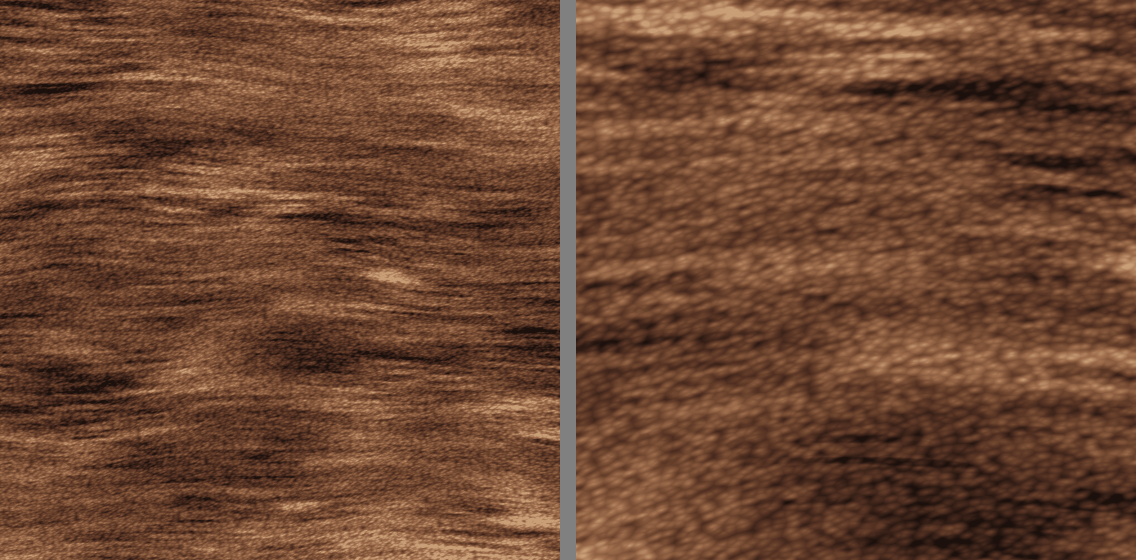
Left, the full canvas; right, a detail of the centre.
This texture is drawn by a WebGL 1 fragment shader. Its source:

```glsl
precision highp float;
uniform vec2 u_resolution;

float hash(vec2 p) {
  vec3 q = fract(p.xyx * 0.1031);
  q += dot(q, q.yzx + 33.33);
  return fract((q.x + q.y) * q.z);
}

// One strand of noise, shifted sideways at random so columns never line up
float strand(float x, float row) {
  x += 64.0 * hash(vec2(row, 7.0));
  float cell = floor(x);
  float f = smoothstep(0.0, 1.0, x - cell);
  return mix(hash(vec2(cell, row)), hash(vec2(cell + 1.0, row)), f);
}

// Blended strands, from -1 to 1
float fibre(vec2 p) {
  p += 90.0;
  float row = floor(p.y);
  float f = smoothstep(0.0, 1.0, p.y - row);
  return 2.0 * mix(strand(p.x, row), strand(p.x, row + 1.0), f) - 1.0;
}

// Cellular noise: distance to the nearest scattered point
float cellular(vec2 p) {
  p += 300.0;
  vec2 cell = floor(p);
  float nearest = 2.0;
  for (int j = -1; j <= 1; j++) {
    for (int i = -1; i <= 1; i++) {
      vec2 c = cell + vec2(float(i), float(j));
      vec2 point = c + vec2(hash(c), hash(c + 57.0));
      nearest = min(nearest, distance(p, point));
    }
  }
  return nearest;
}

// Ramp with one colour per whole step of tone
vec3 woodColour(float tone) {
  vec3 umber = vec3(0.24, 0.14, 0.10);
  vec3 walnut = vec3(0.34, 0.20, 0.14);
  vec3 chestnut = vec3(0.43, 0.27, 0.18);
  vec3 oak = vec3(0.53, 0.35, 0.24);
  vec3 tan_ = vec3(0.63, 0.44, 0.31);
  vec3 straw = vec3(0.75, 0.58, 0.43);
  vec3 c = mix(umber, walnut, clamp(tone, -1.3, 1.0));
  c = mix(c, chestnut, clamp(tone - 1.0, 0.0, 1.0));
  c = mix(c, oak, clamp(tone - 2.0, 0.0, 1.0));
  c = mix(c, tan_, clamp(tone - 3.0, 0.0, 1.0));
  return mix(c, straw, clamp(tone - 4.0, 0.0, 1.3));
}

void main() {
  vec2 uv = gl_FragCoord.xy / u_resolution;

  // Gentle bending of the grain
  vec2 p = uv;
  p.y += 0.012 * sin(5.0 * uv.x + 4.0 * uv.y + 0.6)
       + 0.005 * sin(13.0 * uv.x - 9.0 * uv.y + 2.0);

  // Broad light and dark patches, a dark middle band and a pale lower edge
  float patches = 1.1 * fibre(p * vec2(5.0, 11.0)) + 0.7 * fibre(p * vec2(8.0, 25.0) + 13.0);
  float band = exp(-pow((p.y - 0.38) / 0.14, 2.0));
  float paleEdge = 1.0 - smoothstep(0.02, 0.15, p.y);

  // Long streaks, stronger in some places than in others
  float streaks = 0.9 * fibre(p * vec2(6.0, 48.0) + 21.0)
                + 1.1 * fibre(p * vec2(10.0, 112.0) + 35.0)
                + 1.0 * fibre(p * vec2(18.0, 215.0) + 48.0);
  streaks *= 1.0 + 0.6 * fibre(p * vec2(5.0, 13.0) + 5.0);

  // Thin cracks in the dark patches
  float cracks = smoothstep(0.2, 0.8, fibre(p * vec2(11.0, 165.0) + 61.0));
  cracks *= smoothstep(-0.1, 0.9, band * 0.5 - patches);

  // Short, slanted flecks
  vec2 slant = vec2(p.x, p.y - 0.2 * p.x);
  float flecks = 2.2 * (0.47 - cellular(slant * vec2(125.0, 250.0)))
               + 1.0 * fibre(slant * vec2(140.0, 320.0));

  float tone = 2.25 + patches - 0.9 * band + 0.5 * paleEdge
             + streaks - 1.2 * cracks + flecks;
  gl_FragColor = vec4(woodColour(tone), 1.0);
}
```
